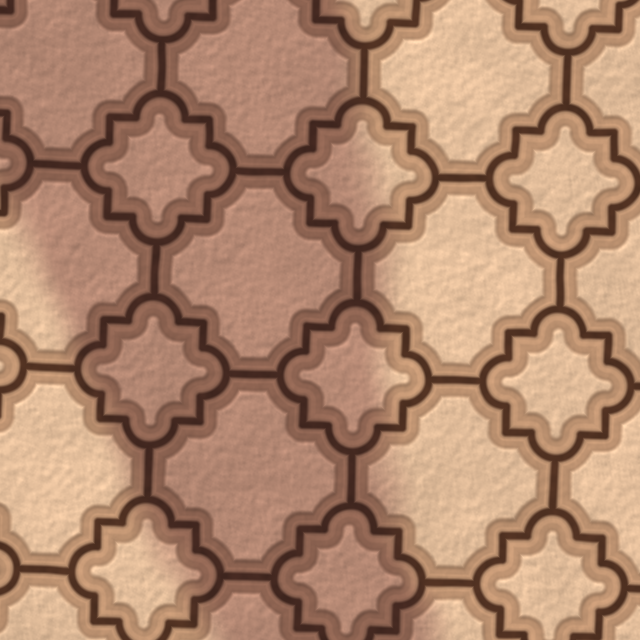
A WebGL 1 fragment shader for this pattern:

```glsl
precision highp float;
// Tan quatrefoil lattice: stepped medallions joined by thin dark bars, with
// embossed fields. Folded distance functions give lines and inset borders;
// noise adds leather grain, and a soft diagonal shadow crosses the sheet.

uniform vec2 u_resolution;

const float PERIOD = 0.3166;        // lattice spacing in canvas units
const vec2 ORIGIN = vec2(0.564, 0.727);
const float TILT = 0.032;
const float SQUARE = 0.245;         // medallion half side, in periods
const float LOBE_RADIUS = 0.122;
const float LINE_HALF = 0.0185;

float hash(vec2 p) {
  return fract(sin(dot(p, vec2(127.1, 311.7))) * 43758.545);
}

float valueNoise(vec2 p) {
  vec2 i = floor(p);
  vec2 f = fract(p);
  f = f * f * (3.0 - 2.0 * f);
  float low = mix(hash(i), hash(i + vec2(1.0, 0.0)), f.x);
  float high = mix(hash(i + vec2(0.0, 1.0)), hash(i + 1.0), f.x);
  return mix(low, high, f.y);
}

float fbm(vec2 p) {
  float sum = 0.0;
  float amplitude = 0.5;
  for (int i = 0; i < 3; i++) {
    sum += amplitude * valueNoise(p);
    p = mat2(1.6, 1.2, -1.2, 1.6) * p + 7.3;
    amplitude *= 0.5;
  }
  return sum / 0.875;
}

// Reduce the lattice to one wedge with 0 <= x <= y <= 0.5.
vec2 foldCell(vec2 p) {
  p = abs(fract(p + 0.5) - 0.5);
  return p.x > p.y ? p.yx : p;
}

// Unsigned distance to the centre of the nearest dark line.
float lineDistance(vec2 w) {
  float ledge = length(vec2(w.x - clamp(w.x, LOBE_RADIUS, SQUARE), w.y - SQUARE));
  float arc = w.y > SQUARE ? abs(length(w - vec2(0.0, SQUARE)) - LOBE_RADIUS) : 1.0;
  float bar = length(vec2(w.x, max(SQUARE + LOBE_RADIUS - w.y, 0.0)));
  return min(min(ledge, arc), bar);
}

bool insideMedallion(vec2 w) {
  return w.y < SQUARE || length(w - vec2(0.0, SQUARE)) < LOBE_RADIUS;
}

// Signed distance into the raised field, positive on the field.
float fieldDepth(vec2 p) {
  vec2 w = foldCell(p);
  return lineDistance(w) - (insideMedallion(w) ? 0.099 : 0.086);
}

float fieldHeight(vec2 p) {
  return smoothstep(-0.016, 0.012, fieldDepth(p));
}

// Broad shaded strip, slanting down from the upper left.
float shadowMask(vec2 uv) {
  float wobble = 0.11 * (fbm(uv * 5.0 + 3.0) - 0.5);
  float leftEdge = 0.357 - 0.5 * uv.y + wobble;
  float rightEdge = 0.66 - 0.14 * uv.y + wobble;
  return smoothstep(-0.05, 0.05, uv.x - leftEdge)
       * (1.0 - smoothstep(-0.045, 0.045, uv.x - rightEdge));
}

// Emboss a fine pebbled surface, lit from the upper left.
float leatherGrain(vec2 uv) {
  vec2 p = uv * 85.0;
  return fbm(p) - fbm(p + vec2(-0.35, 0.45));
}

void main() {
  vec2 uv = gl_FragCoord.xy / min(u_resolution.x, u_resolution.y);
  vec2 offset = (uv - ORIGIN) / PERIOD;
  float c = cos(TILT);
  float s = sin(TILT);
  vec2 p = vec2(c * offset.x - s * offset.y, s * offset.x + c * offset.y);
  p += 0.008 * (vec2(valueNoise(uv * 28.0), valueNoise(uv * 28.0 + 41.0)) - 0.5);

  vec2 wedge = foldCell(p);
  bool inside = insideMedallion(wedge);
  float distanceToLine = lineDistance(wedge);
  float depth = fieldDepth(p);
  float soft = max(0.009, 1.0 / (PERIOD * min(u_resolution.x, u_resolution.y)));
  float shade = shadowMask(uv);

  // Border and field colours in light and shade
  vec3 border = mix(vec3(0.79, 0.61, 0.47), vec3(0.59, 0.415, 0.34), shade);
  vec3 field = mix(vec3(0.88, 0.735, 0.60), vec3(0.705, 0.53, 0.45), shade);
  vec3 ink = mix(vec3(0.31, 0.19, 0.13), vec3(0.26, 0.155, 0.125), shade);

  // Stepped border, crease and raised edge
  float innerStep = smoothstep(-0.050, -0.036, depth);
  border *= 1.0 - 0.07 * innerStep;
  float height = fieldHeight(p);
  vec3 color = mix(border, field, height);
  float relief = height - fieldHeight(p + vec2(-0.006, 0.015));
  color *= 1.0 + 0.13 * relief;
  color *= 1.0 - 0.07 * exp(-pow((depth + 0.008) / 0.011, 2.0));

  // Per-field tone, worn patches and grain
  vec2 fieldId = inside ? floor(p + 0.5) : floor(p) + 37.0;
  color *= 1.0 + 0.035 * (hash(fieldId) - 0.5) * height;
  color *= 1.0 + 0.10 * (fbm(uv * 15.0) - 0.5);
  color *= 1.0 + mix(0.09, 0.20, height) * leatherGrain(uv);

  // Dark outline with a faint stained edge
  color *= 1.0 - 0.16 * (1.0 - smoothstep(LINE_HALF, LINE_HALF + 0.022, distanceToLine));
  float inkCover = 1.0 - smoothstep(LINE_HALF - soft, LINE_HALF + soft, distanceToLine);
  ink *= 1.0 + 0.25 * (fbm(uv * 60.0) - 0.5);
  gl_FragColor = vec4(mix(color, ink, inkCover), 1.0);
}
```
